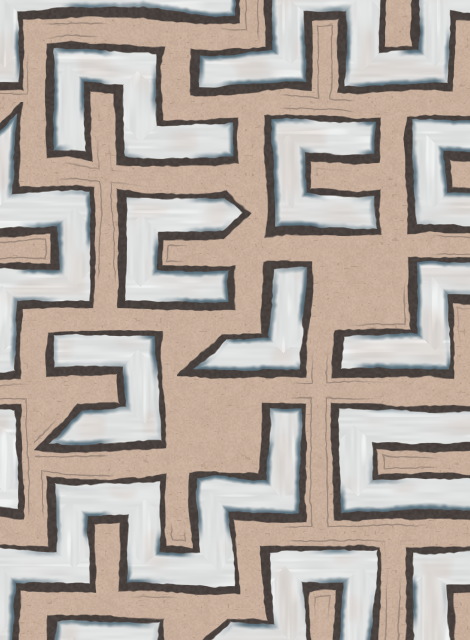
Write a Shadertoy shader that draws this pattern.

```glsl
const float PITCH = 0.112;        // lattice spacing, in canvas heights
const float BAND = 0.225;         // half width of the painted band, in pitches
const float OUTLINE = 0.098;      // ink line width, in pitches
const float CUT_CHANCE = 0.11;

const vec3 PAPER = vec3(0.785, 0.685, 0.612);
const vec3 PAINT = vec3(0.875, 0.882, 0.882);
const vec3 INK = vec3(0.285, 0.255, 0.243);
const vec3 BLUE_WASH = vec3(0.36, 0.45, 0.50);
const vec3 PENCIL = vec3(0.50, 0.44, 0.40);

float hash(vec2 p) {
    vec3 a = fract(p.xyx * 0.1031);
    a += dot(a, a.yzx + 33.33);
    return fract((a.x + a.y) * a.z);
}

float lattice(vec2 cell, vec2 blend) {
    float low = mix(hash(cell), hash(cell + vec2(1, 0)), blend.x);
    float high = mix(hash(cell + vec2(0, 1)), hash(cell + vec2(1, 1)), blend.x);
    return mix(low, high, blend.y);
}

float noise(vec2 p) {
    vec2 f = fract(p);
    return lattice(floor(p), f * f * (3.0 - 2.0 * f));
}

// Alternating stitches along each row and column of the lattice
float rowStitch(vec2 n) {
    return mod(n.x + step(0.5, hash(vec2(n.y, 71.0))), 2.0);
}

float columnStitch(vec2 n) {
    return mod(n.y + step(0.5, hash(vec2(n.x, 137.0))), 2.0);
}

// Edge leaving node n; turning parallel pairs keeps two edges per node
bool hasEdge(vec2 n, bool horizontal) {
    vec2 side = horizontal ? vec2(0, 1) : vec2(1, 0);
    vec2 tile = n - side * mod(n.x + n.y, 2.0);
    float rows = rowStitch(tile) + rowStitch(tile + vec2(0, 1));
    float columns = columnStitch(tile) + columnStitch(tile + vec2(1, 0));
    bool turned = abs(rows - columns) > 1.5 && hash(tile + 11.0) < 0.6;
    bool stitched = (horizontal ? rowStitch(n) : columnStitch(n)) > 0.5;
    bool cut = hash(n * 2.0 + side + 43.0) < CUT_CHANCE;
    return stitched != turned && !cut;
}

// x: distance from the band centre line, y: 1 where the band runs sideways
vec2 meander(vec2 q) {
    // Tilt the lattice lines as if drawn freehand
    vec2 cell = floor(q), f = fract(q);
    q += 0.17 * (vec2(lattice(cell + 200.0, f), lattice(cell + 300.0, f)) - 0.5);

    vec2 node = floor(q + 0.5), r = q - node, heading = vec2(0);
    float dist = 9.0, sideways = 0.0;
    int degree = 0;
    for (int k = 0; k < 4; k++) {
        vec2 axis = k < 2 ? vec2(1, 0) : vec2(0, 1);
        float way = (k & 1) == 0 ? 1.0 : -1.0;
        if (!hasEdge(way > 0.0 ? node : node - axis, k < 2)) continue;
        float arm = max(abs(dot(r, axis.yx)), -way * dot(r, axis));
        if (arm < dist) {
            dist = arm;
            sideways = axis.x;
        }
        heading = way * axis;
        degree++;
    }

    // Some loose ends become arrow tips or slanted cuts
    if (degree == 1) {
        float along = -dot(r, heading), across = dot(r, heading.yx);
        float pick = hash(node + 5.0);
        if (pick < 0.2) dist = max(abs(across), 0.7 * (along + abs(across)));
        else if (pick < 0.45) dist = max(abs(across), 0.7 * (along + across) + 0.18);
    }
    return vec2(dist, sideways);
}

vec3 paperColor(vec2 q) {
    float grain = noise(q * 48.0) - 0.5;
    float mottle = noise(q * 9.0) - 0.5;
    float fibre = smoothstep(0.86, 0.97, noise(q * vec2(21.0, 33.0) + 70.0));
    return PAPER + 0.045 * grain + 0.02 * mottle - 0.06 * fibre;
}

// Brush streaks follow the band, with thin warm patches near its middle
vec3 paintColor(vec2 q, vec2 band) {
    vec2 brush = band.y > 0.5 ? vec2(2.5, 24.0) : vec2(24.0, 2.5);
    float streak = noise(q * brush) - 0.5;
    float ridge = smoothstep(0.72, 0.95, noise(q * brush * 0.6 + 90.0));
    float thin = smoothstep(0.45, 0.8, noise(q * 2.3 + 40.0)) * smoothstep(BAND, 0.05, band.x);
    vec3 color = PAINT + 0.05 * streak + 0.05 * ridge;
    return color - thin * vec3(0.015, 0.04, 0.055);
}

void mainImage(out vec4 fragColor, in vec2 fragCoord) {
    vec2 q = fragCoord / (iResolution.y * PITCH) + 20.0;
    float soft = max(0.9 / (iResolution.y * PITCH), 0.012);

    float wobble = 0.03 * (noise(q * 4.0) - 0.5) + 0.018 * (noise(q * 15.0) - 0.5);
    vec2 band = meander(q);
    band.x += wobble;
    float inkDist = meander(q + vec2(0.018, 0.022)).x - wobble;
    float inkEdge = BAND + OUTLINE * (0.85 + 0.3 * noise(q * 1.3 + 60.0));

    // Paper with stray pencil guides beside the ink
    vec3 color = paperColor(q);
    float guide = abs(inkDist - inkEdge - 0.07 - 0.06 * (noise(q * 0.8 + 15.0) - 0.5));
    float guideMask = smoothstep(0.62, 0.75, noise(q * 0.9 + 130.0));
    color = mix(color, PENCIL, 0.6 * guideMask * smoothstep(soft + 0.006, 0.0, guide));

    // Ink outline, heavier on the lower left
    vec3 ink = INK + 0.05 * (noise(q * 30.0) - 0.5);
    color = mix(color, ink, smoothstep(soft, -soft, inkDist - inkEdge));

    // White band with a blue wash bleeding along its edge
    vec3 paint = paintColor(q, band);
    float wash = smoothstep(BAND - 0.085, BAND - 0.012, band.x);
    wash *= smoothstep(0.3, 0.7, noise(q * 1.7 + 25.0));
    paint = mix(paint, BLUE_WASH, wash);
    color = mix(color, paint, smoothstep(soft, -soft, band.x - BAND));

    fragColor = vec4(color, 1.0);
}
```
